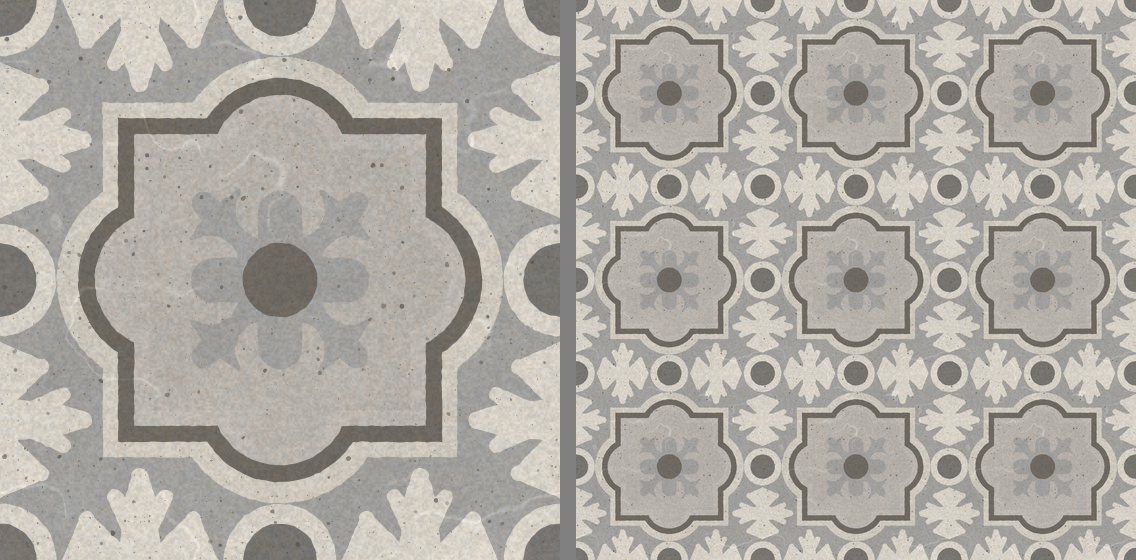
Left: one tile. Right: repeated 3 by 3.
Give the GLSL for this pattern, as a WebGL 2 fragment shader.

```glsl
#version 300 es
precision highp float;
// Encaustic cement tile: a framed quatrefoil around a flower, with trefoil leaves
// and ringed studs on the edges. Folded distance functions give the shapes;
// wrapping noise adds the grain, pale veins and pits of worn stone.
uniform vec2 u_resolution;
out vec4 fragColor;

// Lengths are in design units, GRID of them to one tile side.
const float GRID = 768.0;
const float REPEATS = 1.0;
const float HALF_TILE = GRID * 0.5;
const float QUARTER_TILE = GRID * 0.25;

const vec3 SLATE = vec3(0.625, 0.622, 0.610);
const vec3 CREAM = vec3(0.840, 0.818, 0.778);
const vec3 FRAME_CREAM = vec3(0.805, 0.783, 0.740);
const vec3 UMBER = vec3(0.430, 0.410, 0.380);
const vec3 STUD_GREY = vec3(0.465, 0.455, 0.435);
const vec3 BAND = vec3(0.735, 0.712, 0.688);
const vec3 FIELD = vec3(0.710, 0.690, 0.663);
const vec3 PIT = vec3(0.300, 0.280, 0.250);

const float STUD_RADIUS = 50.0;
const float RING_RADIUS = 77.0;
const float LOBE_OFFSET = 159.0;
const float GRAIN = 0.17;
const float MOTTLE = 0.07;
const float VEIN = 0.07;
const float WOBBLE = 1.6;

vec3 hash3(vec2 cell, float seed) {
  uvec3 v = uvec3(vec3(cell, seed)) * 1664525u + 1013904223u;
  v.x += v.y * v.z; v.y += v.z * v.x; v.z += v.x * v.y;
  v ^= v >> 16u;
  v.x += v.y * v.z; v.y += v.z * v.x; v.z += v.x * v.y;
  return vec3(v & 0xffffu) / 65535.0;
}

// Value noise that wraps after n cells.
float noise(vec2 uv, float n, float seed) {
  vec2 cell = floor(uv * n), f = fract(uv * n);
  f = f * f * (3.0 - 2.0 * f);
  vec2 a = mod(cell, n), b = mod(cell + 1.0, n);
  return mix(mix(hash3(a, seed).x, hash3(vec2(b.x, a.y), seed).x, f.x),
             mix(hash3(vec2(a.x, b.y), seed).x, hash3(b, seed).x, f.x), f.y);
}

float fbm(vec2 uv, float n, float seed) {
  float sum = 0.0, weight = 0.5;
  for (int i = 0; i < 4; i++) {
    sum += weight * noise(uv, n, seed + float(i));
    n *= 2.0;
    weight *= 0.5;
  }
  return sum / 0.9375;
}

// Capsule whose radius runs from ra at a to rb at b.
float taper(vec2 p, vec2 a, vec2 b, float ra, float rb) {
  vec2 d = b - a;
  float h = clamp(dot(p - a, d) / dot(d, d), 0.0, 1.0);
  return length(p - a - h * d) - mix(ra, rb, h);
}

// q is folded into one octant: q.x <= q.y.
float quatrefoil(vec2 q, float halfSide, float lobe) {
  return min(q.y - halfSide, length(q - vec2(0.0, LOBE_OFFSET)) - lobe);
}

// Half a leaf: x from its axis, y from the tile edge.
float leaf(vec2 p) {
  float tip = taper(p, vec2(0, 66), vec2(0, 114), 27.0, 12.0);
  float sideLobe = taper(p, vec2(8, 45), vec2(35, 87), 18.0, 10.0);
  float baseLobe = taper(p, vec2(62, 0), vec2(73, 56), 50.0, 11.0);
  float stem = taper(p, vec2(0, 0), vec2(0, 40), 30.0, 26.0);
  return min(min(tip, sideLobe), min(baseLobe, stem));
}

float flower(vec2 q) {
  float body = taper(q, vec2(0), vec2(85), 45.0, 22.0);
  float bud = taper(q, vec2(78), vec2(105), 22.0, 16.0);
  float barb = taper(q, vec2(78, 88), vec2(57, 121), 20.0, 3.0);
  float hollow = length(q - vec2(22, 96)) - 39.0;
  float tulip = max(min(body, min(bud, barb)), -hollow);
  return min(tulip, taper(q, vec2(0), vec2(0, 92), 31.0, 30.5));
}

float pits(vec2 uv, float n, float chance, float seed) {
  vec2 cell = floor(uv * n);
  vec3 h = hash3(cell, seed);
  vec3 k = hash3(cell, seed + 1.0);
  float d = length(fract(uv * n) - 0.3 - 0.4 * h.xy) + 0.14 * (noise(uv, n * 4.0, seed) - 0.5);
  float radius = mix(0.07, 0.22, k.x * k.x);
  return step(h.z, chance) * (1.0 - smoothstep(radius - 0.06, radius + 0.06, d)) * mix(0.4, 0.9, k.y);
}

void main() {
  vec2 uv = gl_FragCoord.xy / u_resolution;
  float pixel = GRID * REPEATS / min(u_resolution.x, u_resolution.y);
  vec2 ragged = vec2(noise(uv, 110.0, 1.0), noise(uv, 110.0, 2.0)) - 0.5;
  vec2 p = (fract(uv * REPEATS) - 0.5) * GRID + WOBBLE * ragged;
  vec2 a = abs(p);
  vec2 q = vec2(min(a.x, a.y), max(a.x, a.y));
  float stud = length(mod(p + QUARTER_TILE, HALF_TILE) - QUARTER_TILE);
  #define PAINT(tint, d) col = mix(col, tint, clamp(0.5 - (d) / pixel, 0.0, 1.0))

  // Leaves and ringed studs on the slate ground
  vec3 col = SLATE;
  PAINT(CREAM, leaf(vec2(abs(q.x - QUARTER_TILE), HALF_TILE - q.y)));
  PAINT(CREAM, stud - RING_RADIUS);
  PAINT(STUD_GREY, stud - STUD_RADIUS);
  // Nested frame, flower and its heart
  PAINT(FRAME_CREAM, quatrefoil(q, 243.0, 147.0));
  PAINT(UMBER, quatrefoil(q, 222.0, 118.0));
  PAINT(BAND, quatrefoil(q, 200.0, 95.0));
  PAINT(FIELD, quatrefoil(q, 179.0, 73.0));
  PAINT(SLATE, flower(q));
  PAINT(UMBER, length(p) - STUD_RADIUS - 1.0);

  // Stone grain, clouds and veins
  float grain = 0.6 * noise(uv, 290.0, 11.0) + 0.4 * noise(uv, 140.0, 12.0) - 0.5;
  col *= 1.0 + GRAIN * grain + MOTTLE * (fbm(uv, 8.0, 20.0) - 0.5);
  col += vec3(0.02, 0.0, -0.02) * (noise(uv, 90.0, 13.0) - 0.5);
  float ridge = 1.0 - smoothstep(0.0, 0.02, abs(fbm(uv, 5.0, 30.0) - 0.5));
  col += VEIN * ridge * smoothstep(0.52, 0.75, noise(uv, 9.0, 40.0));
  // Pits, thicker in some patches
  float patchy = mix(0.4, 1.5, noise(uv, 4.0, 50.0));
  float pitted = max(pits(uv, 52.0, 0.10 * patchy, 60.0), 0.7 * pits(uv, 110.0, 0.13 * patchy, 70.0));
  col = mix(col, PIT, 0.75 * pitted);
  fragColor = vec4(col, 1.0);
}
```
